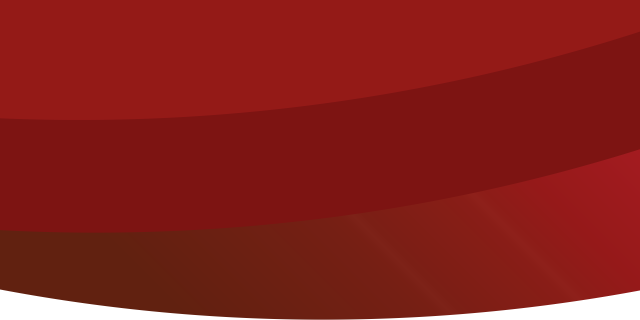
This background is drawn by a WebGL 2 fragment shader. Its source:

```glsl
#version 300 es
precision highp float;
// Layered red bands with sweeping circular lower edges above a white ground.

uniform vec2 u_resolution;
out vec4 fragColor;

// Arcs: x and y of the lowest point, then radius, in canvas heights
const vec3 TOP_ARC    = vec3(0.247, 0.625, 5.70);
const vec3 MIDDLE_ARC = vec3(0.299, 0.273, 5.68);
const vec3 BOTTOM_ARC = vec3(1.008, 0.001, 5.43);

const vec3 TOP_RED    = vec3(0.582, 0.100, 0.092);
const vec3 MIDDLE_RED = vec3(0.490, 0.077, 0.070);
const vec3 WHITE      = vec3(1.0);

// Diagonal gradient of the lowest band: colours and their positions
const int STOPS = 5;
const vec3 RAMP_COLOR[STOPS] = vec3[](
    vec3(0.382, 0.128, 0.063),
    vec3(0.460, 0.122, 0.078),
    vec3(0.543, 0.114, 0.090),
    vec3(0.585, 0.099, 0.098),
    vec3(0.640, 0.106, 0.125));
const float RAMP_POS[STOPS] = float[](0.60, 1.32, 1.87, 2.09, 2.53);

// Faint diagonal streaks
const float STREAK_START = 1.43;
const float STREAK_STEP  = 0.44;
const float STREAK_WIDTH = 0.025;
const float STREAK_GAIN  = 0.012;

// Signed distance to the circle resting on the arc's lowest point
float arcDistance(vec2 p, vec3 arc) {
    return length(p - arc.xy - vec2(0.0, arc.z)) - arc.z;
}

// Antialiased coverage of the inside of a shape
float coverage(float dist, float pixel) {
    return clamp(0.5 - dist / pixel, 0.0, 1.0);
}

vec3 diagonalRamp(float t) {
    vec3 color = RAMP_COLOR[0];
    for (int i = 1; i < STOPS; i++) {
        float blend = clamp((t - RAMP_POS[i - 1]) / (RAMP_POS[i] - RAMP_POS[i - 1]), 0.0, 1.0);
        color = mix(color, RAMP_COLOR[i], blend);
    }
    for (int i = 0; i < 2; i++) {
        float offset = (t - STREAK_START - float(i) * STREAK_STEP) / STREAK_WIDTH;
        color += STREAK_GAIN * exp(-offset * offset);
    }
    return color;
}

void main() {
    vec2 p = gl_FragCoord.xy / u_resolution.y;
    float pixel = 1.0 / u_resolution.y;

    // Paint from the ground up to the frontmost band
    vec3 color = WHITE;
    color = mix(color, diagonalRamp(p.x + p.y), coverage(arcDistance(p, BOTTOM_ARC), pixel));
    color = mix(color, MIDDLE_RED, coverage(arcDistance(p, MIDDLE_ARC), pixel));
    color = mix(color, TOP_RED, coverage(arcDistance(p, TOP_ARC), pixel));

    fragColor = vec4(color, 1.0);
}
```
